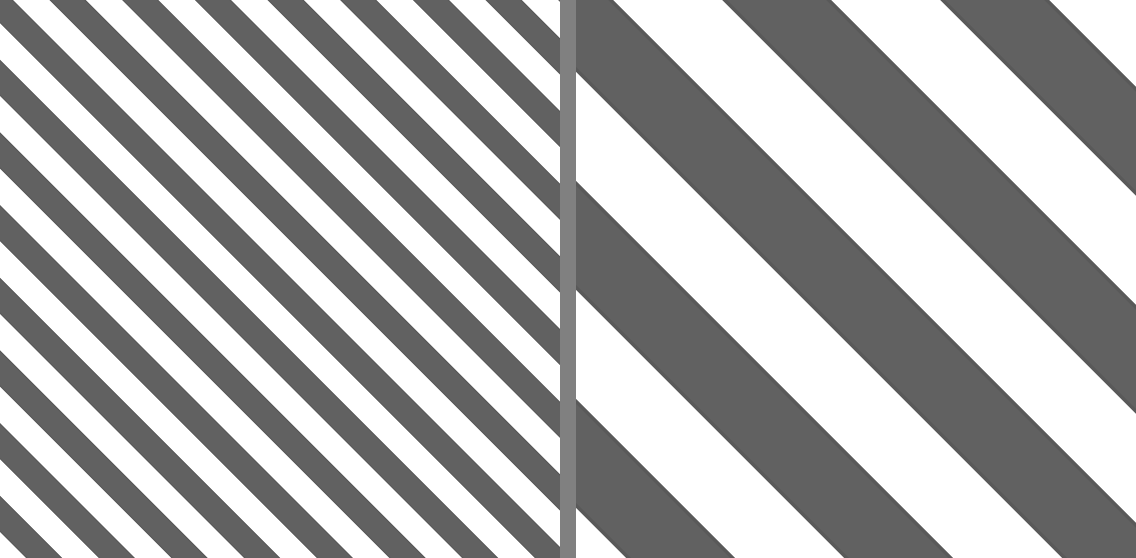
Left: the whole. Right: its middle third, enlarged.
Give the GLSL for this pattern, as a WebGL 1 fragment shader.

```glsl
precision highp float;

uniform vec2 u_resolution;

// All lengths are fractions of the canvas width, measured along x.
const float STRIPE_PERIOD = 0.12977;
const float STRIPE_WIDTH = 0.0649;
const float STRIPE_CENTER = -0.0091;
const float RIM_WIDTH = 0.003;

const vec3 PAPER = vec3(1.0);
const vec3 STRIPE_GRAY = vec3(0.38);
const vec3 RIM_GRAY = vec3(0.35);

// Signed distance to the nearest repeated band, negative inside.
float bandDistance(float position, float period, float center, float width) {
  float offset = mod(position - center + 0.5 * period, period) - 0.5 * period;
  return abs(offset) - 0.5 * width;
}

// Smooth coverage of the region where the distance is negative.
float coverage(float distanceToEdge, float softness) {
  return clamp(0.5 - distanceToEdge / softness, 0.0, 1.0);
}

void main() {
  vec2 point = gl_FragCoord.xy / u_resolution.x;
  float top = u_resolution.y / u_resolution.x;
  float softness = 1.3 / u_resolution.x;

  // Diagonals falling to the right, anchored at the upper left corner.
  float diagonal = point.x + point.y - top;
  float edge = bandDistance(diagonal, STRIPE_PERIOD, STRIPE_CENTER, STRIPE_WIDTH);

  // Gray stripes with a faint darker rim.
  vec3 ink = mix(RIM_GRAY, STRIPE_GRAY, coverage(edge + RIM_WIDTH, softness));
  vec3 color = mix(PAPER, ink, coverage(edge, softness));
  gl_FragColor = vec4(color, 1.0);
}
```
